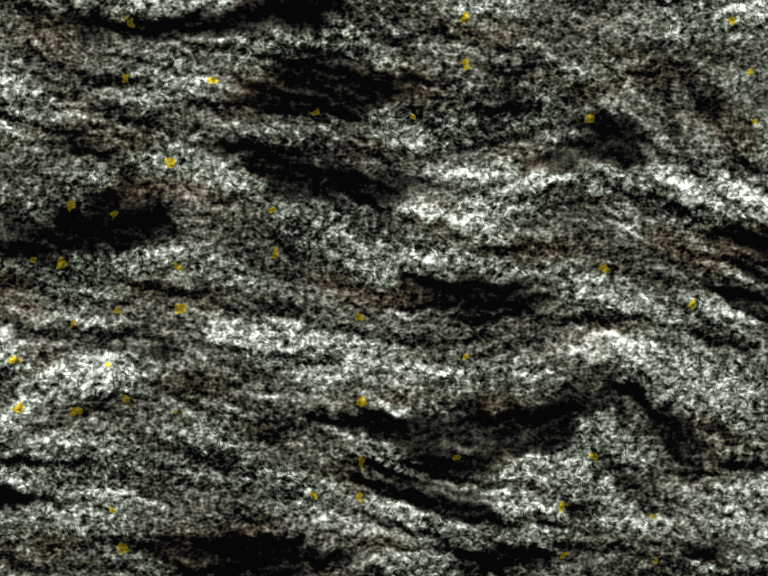
Give the GLSL for this texture, as a WebGL 2 fragment shader.

```glsl
#version 300 es
precision highp float;
// Weathered tree bark: long wavy ridges, dark cracks, crusty lichen, yellow specks.

uniform vec2 u_resolution;
out vec4 fragColor;

// Sizes are cells per canvas height, as (along, across) the grain.
const vec2  RIDGE_FREQ    = vec2(2.1, 8.5);
const vec2  STRAND_FREQ   = vec2(3.0, 11.0);
const vec2  FIBRE_FREQ    = vec2(13.0, 42.0);
const vec2  HOLLOW_FREQ   = vec2(3.2, 9.5);
const float STRAND_ANGLE  = -0.42;
const float FLAKE_FREQ    = 78.0;
const float SPECK_FREQ    = 12.0;
const float SPECK_CHANCE  = 0.19;
const float LIGHT_STEP    = 0.011;
const float RELIEF_AMOUNT = 0.46;
const float SLOPE_AMOUNT  = 0.52;
const float HOLLOW_AMOUNT = 1.15;
const float FLAKE_AMOUNT  = 0.85;
const float CONTRAST      = 1.12;
const float EXPOSURE      = 0.06;
const vec3  LICHEN_TINT   = vec3(-0.018, 0.012, 0.006);
const vec3  BROWN_TINT    = vec3(0.024, -0.004, -0.022);
const vec3  SPECK_COLOR   = vec3(0.66, 0.57, 0.10);

// Integer hash giving two values in 0..1.
vec2 hash2(vec2 cell) {
    uvec2 v = uvec2(ivec2(cell)) * 1664525u + 1013904223u;
    v.x += v.y * 1664525u;
    v.y += v.x * 1664525u;
    v ^= v >> 16u;
    v.x += v.y * 1664525u;
    v.y += v.x * 1664525u;
    v ^= v >> 16u;
    return vec2(v & 65535u) / 65535.0;
}

float cornerSlope(vec2 cell, vec2 f, vec2 corner) {
    return dot(hash2(cell + corner) * 2.0 - 1.0, f - corner);
}

// Gradient noise with zero mean and a spread near one.
float noise(vec2 p) {
    vec2 i = floor(p), f = p - i;
    vec2 u = f * f * f * (f * (f * 6.0 - 15.0) + 10.0);
    float low  = mix(cornerSlope(i, f, vec2(0, 0)), cornerSlope(i, f, vec2(1, 0)), u.x);
    float high = mix(cornerSlope(i, f, vec2(0, 1)), cornerSlope(i, f, vec2(1, 1)), u.x);
    return 5.8 * mix(low, high, u.y);
}

// Rounded ridges parted by sharp creases.
float billow(vec2 p) {
    return (abs(noise(p)) - 0.8) / 0.6;
}

vec2 rotate(vec2 p, float a) {
    float c = cos(a), s = sin(a);
    return vec2(c * p.x + s * p.y, c * p.y - s * p.x);
}

// Bends the grain broadly, then frays its edges.
vec2 bendGrain(vec2 p) {
    p += 0.024 * vec2(noise(p * vec2(2.3, 3.7) + 11.3), noise(p * vec2(2.6, 4.1) + 47.7));
    return p + 0.0038 * vec2(noise(p * 29.0 + 5.1), noise(p * 33.0 + 83.9));
}

float barkHeight(vec2 p) {
    float ridges  = billow(p * RIDGE_FREQ + 3.7);
    float strands = billow(rotate(p, STRAND_ANGLE) * STRAND_FREQ + 21.4);
    float fibres  = noise(rotate(p, STRAND_ANGLE * 0.4) * FIBRE_FREQ + 61.2);
    return 0.62 * ridges + 0.55 * strands + 0.34 * fibres;
}

// Nearest cell of scattered grains: x = distance, y = random shade.
vec2 flakes(vec2 p) {
    vec2 base = floor(p), nearest = vec2(9.0, 0.0);
    for (int y = -1; y <= 1; y++)
    for (int x = -1; x <= 1; x++) {
        vec2 cell = base + vec2(x, y);
        float d = length(cell + hash2(cell) - p);
        if (d < nearest.x) nearest = vec2(d, hash2(cell + 517.0).x);
    }
    return nearest;
}

// Sparse ragged dots, one at most per cell.
float specks(vec2 p) {
    vec2 q = p * SPECK_FREQ, cell = floor(q);
    vec2 pick = hash2(cell + 911.0);
    float d = length(q - cell - mix(vec2(0.25), vec2(0.75), hash2(cell + 203.0)));
    float edge = mix(0.05, 0.11, pick.y) + 0.025 * noise(p * 95.0);
    return step(pick.x, SPECK_CHANCE) * (1.0 - smoothstep(edge - 0.02, edge + 0.02, d));
}

void main() {
    vec2 p = gl_FragCoord.xy / u_resolution.y;
    vec2 q = bendGrain(p);

    // Relief lit from above, with deep shaded hollows
    float height = barkHeight(q);
    float slope  = height - barkHeight(bendGrain(p + vec2(0.0, LIGHT_STEP)));
    float hollow = smoothstep(0.5, 1.7, noise(q * HOLLOW_FREQ + 133.0) - 0.35 * height);

    // Fine crust and lichen grains
    float grain = 0.36 * noise(p * vec2(72.0, 98.0)) + 0.30 * noise(p * vec2(150.0, 185.0) + 9.0);
    vec2 flake  = flakes(p * FLAKE_FREQ + 0.3 * noise(p * 60.0));
    float patches = noise(p * vec2(4.5, 8.0) + 71.0);
    float lichen = smoothstep(-1.2, 0.9, 0.7 * patches + 0.6 * height) * (1.0 - hollow);
    float crust = (0.5 - flake.x) * 2.0 + (flake.y - 0.5) * 1.2;

    // Tone curve from summed parts
    float tone = RELIEF_AMOUNT * height + SLOPE_AMOUNT * slope - HOLLOW_AMOUNT * hollow
               + grain * mix(1.0, 0.55, hollow) + FLAKE_AMOUNT * lichen * crust;
    tone = max(CONTRAST * tone + EXPOSURE, -2.2);
    float light = max(0.295 + 0.205 * tone + 0.02 * tone * tone, 0.025);

    // Tints: warm grey, cool lichen, brown bare wood
    float depth = smoothstep(0.0, 0.3, light);
    float brown = smoothstep(0.2, 1.6, noise(p * vec2(6.0, 11.0) + 39.0)) * (1.0 - lichen);
    vec3 color = vec3(light) + depth * (vec3(0.004, 0.0, -0.04) + LICHEN_TINT * lichen + BROWN_TINT * brown);
    color = mix(color, SPECK_COLOR * (0.5 + 1.1 * light), 0.85 * specks(p));

    fragColor = vec4(clamp(color, 0.0, 1.0), 1.0);
}
```
